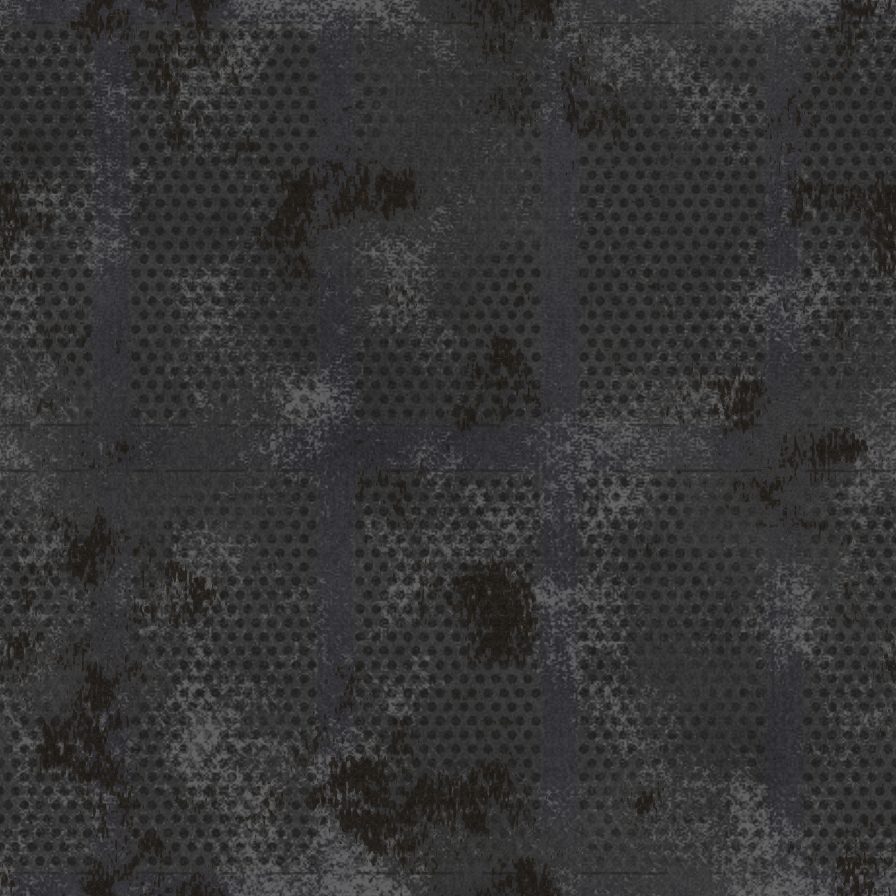
Give the GLSL for this texture, as a three.js fragment shader.

```glsl
// Worn perforated dark steel panels, framed by bluish bars, with pale scuffs and rust.
varying vec2 vUv;

// Layout, in canvas units
const vec2 PANELS = vec2(4.0, 2.0);
const vec2 HOLES = vec2(56.0, 64.0);
const vec2 BAR_HALF = vec2(0.021, 0.0254);
const vec2 HOLE_CLEARANCE = vec2(0.0035, 0.006);
const float HOLE_RADIUS = 0.0053;
const float EDGE_SOFTNESS = 0.0014;
const float SEAM_HALF = 0.0009;

// Wear
const float SCUFF_LEVEL = 0.67;
const float RUST_LEVEL = 0.675;
const float FADE_LEVEL = 0.51;

// Colours
const vec3 STEEL = vec3(0.217, 0.217, 0.216);
const vec3 BAR = vec3(0.204, 0.204, 0.219);
const vec3 HOLE = vec3(0.125, 0.125, 0.125);
const vec3 SCUFF = vec3(0.45, 0.45, 0.45);
const vec3 RUST = vec3(0.118, 0.102, 0.084);
const vec3 RUST_FLECK = vec3(0.34, 0.25, 0.17);

float hash(vec2 p) {
  return fract(sin(dot(p, vec2(127.1, 311.7))) * 43758.5453);
}

// Value noise that wraps at the canvas edges
float noise(vec2 uv, vec2 cells, float seed) {
  vec2 p = uv * cells;
  vec2 i = floor(p);
  vec2 f = fract(p);
  f = f * f * (3.0 - 2.0 * f);
  vec2 a = mod(i, cells) + seed;
  vec2 b = mod(i + 1.0, cells) + seed;
  return mix(mix(hash(a), hash(vec2(b.x, a.y)), f.x),
             mix(hash(vec2(a.x, b.y)), hash(b), f.x), f.y);
}

float fbm(vec2 uv, float cells, float seed) {
  float sum = 0.0;
  float total = 0.0;
  float weight = 1.0;
  for (int k = 0; k < 6; k++) {
    sum += weight * noise(uv, vec2(cells), seed + float(k) * 7.3);
    total += weight;
    weight *= 0.7;
    cells *= 2.0;
  }
  return sum / total;
}

// Distance to the nearest vertical (x) and horizontal (y) bar centre line
vec2 barDistance(vec2 p) {
  vec2 pitch = 1.0 / PANELS;
  return abs(mod(p + vec2(0.0, 0.5 * pitch.y), pitch) - 0.5 * pitch);
}

// Staggered round holes, left out where they would touch a bar
float holeMask(vec2 uv) {
  float row = floor(uv.y * HOLES.y);
  float shift = 0.5 * mod(row, 2.0);
  float column = floor(uv.x * HOLES.x + shift);
  vec2 centre = (vec2(column - shift, row) + 0.5) / HOLES;
  vec2 clear = step(BAR_HALF + HOLE_CLEARANCE, barDistance(centre));
  float d = length(uv - centre) - HOLE_RADIUS;
  return clear.x * clear.y * (1.0 - smoothstep(-EDGE_SOFTNESS, EDGE_SOFTNESS, d));
}

void main() {
  vec2 uv = vUv;

  // Wear layers
  float grain = noise(uv, vec2(460.0), 3.0) - 0.5;
  float speckle = noise(uv, vec2(230.0), 19.0) - 0.5;
  float threads = noise(uv, vec2(400.0, 150.0), 31.0) - 0.5;
  float tone = fbm(uv, 6.0, 47.0) - 0.5;
  float scuffCloud = fbm(uv, 9.0, 61.0);
  float rustCloud = fbm(uv, 9.0, 113.0);
  float fade = smoothstep(FADE_LEVEL - 0.06, FADE_LEVEL + 0.11, fbm(uv, 4.0, 89.0));

  // Steel and frame bars
  vec2 ragged = barDistance(uv) + 0.008 * (speckle + threads);
  vec2 bars = 1.0 - smoothstep(BAR_HALF - 0.003, BAR_HALF + 0.002, ragged);
  float frame = max(bars.x, bars.y);
  vec3 color = mix(STEEL, BAR, frame * (1.0 - 0.6 * fade));
  color += 0.09 * tone + 0.06 * grain + 0.035 * threads;

  // Pale scuffs, broken into fine specks
  float scuff = smoothstep(SCUFF_LEVEL - 0.17, SCUFF_LEVEL + 0.17,
                           scuffCloud + 0.27 * speckle + 0.27 * grain);
  color = mix(color, SCUFF, 0.68 * scuff);

  // Holes and the dark seams along the horizontal bars
  float hole = holeMask(uv) * (1.0 - 0.75 * fade) * (1.0 - 0.3 * scuff);
  color = mix(color, HOLE + 0.06 * grain, 0.78 * hole);
  float seamDistance = abs(barDistance(uv).y - BAR_HALF.y);
  float seam = 1.0 - smoothstep(SEAM_HALF, SEAM_HALF + EDGE_SOFTNESS, seamDistance);
  float broken = smoothstep(0.35, 0.6, noise(uv, vec2(96.0), 71.0));
  color = mix(color, HOLE, 0.55 * seam * broken * (1.0 - bars.x));

  // Rust with vertical threads and warm flecks
  float rustEdge = rustCloud + 0.22 * threads + 0.14 * grain;
  float rust = smoothstep(RUST_LEVEL - 0.05, RUST_LEVEL + 0.05, rustEdge);
  color = mix(color, RUST + 0.05 * grain, 0.88 * rust);
  float nearRust = smoothstep(RUST_LEVEL - 0.09, RUST_LEVEL, rustCloud);
  float fleck = smoothstep(0.8, 0.95, noise(uv, vec2(400.0), 149.0));
  color = mix(color, RUST_FLECK, 0.35 * fleck * nearRust);

  gl_FragColor = vec4(color, 1.0);
}
```
